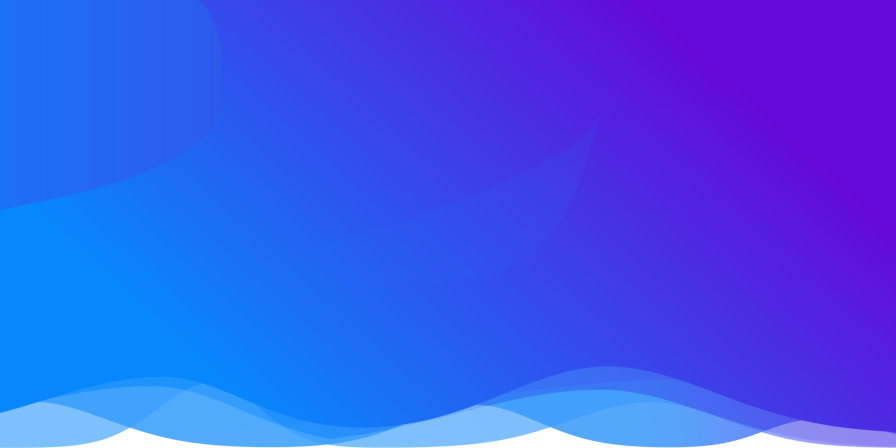
A Shadertoy shader for this background:

```glsl
const vec3 AZURE = vec3(0.03, 0.53, 0.99);
const vec3 PURPLE = vec3(0.40, 0.03, 0.85);
const vec3 WHITE = vec3(1.0);

// Bell-shaped crest with separate left and right widths
float hill(float x, float center, float leftWidth, float rightWidth, float height) {
    float d = x - center;
    float u = d / (d < 0.0 ? leftWidth : rightWidth);
    return height * exp(-u * u);
}

// Antialiased coverage of everything with a positive signed height
float cover(float h) {
    float soft = 0.8 / iResolution.y;
    return smoothstep(-soft, soft, h);
}

// Diagonal sky gradient
vec3 skyColor(vec2 p) {
    float t = clamp((p.x + 1.1 * p.y - 0.65) / 1.9, 0.0, 1.0);
    return mix(AZURE, PURPLE, t);
}

// Rounded, sheared blob in the upper left corner
float cornerBlob(vec2 p) {
    float sheared = 1.0 - p.y + 0.2 * p.x - 0.281;
    float reach = sheared > 0.0 ? 0.1875 : 0.292;
    float d = pow(abs(p.x) / 0.495, 3.0) + pow(abs(sheared) / reach, 3.0);
    return cover((1.0 - d) * 0.08);
}

// Faint leaf between two curves that meet at a tip
float leaf(vec2 p) {
    float s = max(1.341 - p.x, 0.0);
    float depth = 0.753 - p.y;
    float upper = 0.40 * pow(s, 0.6);
    float lower = 0.39 * (1.0 - exp(-s / 0.092));
    return cover(depth - upper) * cover(lower - depth) * smoothstep(1.0, 0.3, s);
}

// Translucent overlapping waves along the bottom
vec3 addWaves(vec3 color, vec2 p) {
    float x = p.x;
    float back = 0.031 + hill(x, 0.36, 0.36, 0.26, 0.128)
               + hill(x, 1.354, 0.318, 0.346, 0.151);
    float ridge = min(back, hill(x, 1.56, 0.88, 0.60, 0.154));
    float middle = min(back, max(hill(x, 0.339, 0.477, 0.286, 0.138),
                                 hill(x, 1.341, 0.443, 0.333, 0.130)));
    float front = min(back, hill(x, 0.476, 0.172, 0.148, 0.146)
                          + hill(x, 1.453, 0.253, 0.240, 0.102));
    float foam = min(back, hill(x, 0.065, 0.135, 0.247, 0.104)
                         + hill(x, 1.0625, 0.208, 0.195, 0.096)
                         + hill(x, 1.81, 0.146, 0.229, 0.0625));

    vec3 water = mix(AZURE, vec3(0.26, 0.25, 0.93), smoothstep(1.4, 1.95, x));
    color = mix(color, mix(water, WHITE, 0.30), 0.32 * cover(back - p.y));
    color = mix(color, mix(water, WHITE, 0.20), 0.20 * cover(ridge - p.y));
    color = mix(color, mix(water, WHITE, 0.25), 0.85 * cover(middle - p.y));
    color = mix(color, WHITE, 0.09 * cover(front - p.y));
    color = mix(color, WHITE, 0.32 * cover(foam - p.y));
    return mix(color, WHITE, cover(min(foam, front) - p.y));
}

void mainImage(out vec4 fragColor, in vec2 fragCoord) {
    vec2 p = fragCoord / iResolution.xy * vec2(2.0, 1.0);

    // Sky and its two soft shapes
    vec3 color = skyColor(p);
    vec3 blobColor = mix(vec3(0.11, 0.44, 0.96), vec3(0.18, 0.35, 0.93), p.x / 0.495);
    color = mix(color, blobColor, cornerBlob(p));
    color = mix(color, vec3(0.12, 0.42, 0.96), 0.13 * leaf(p));

    fragColor = vec4(addWaves(color, p), 1.0);
}
```
